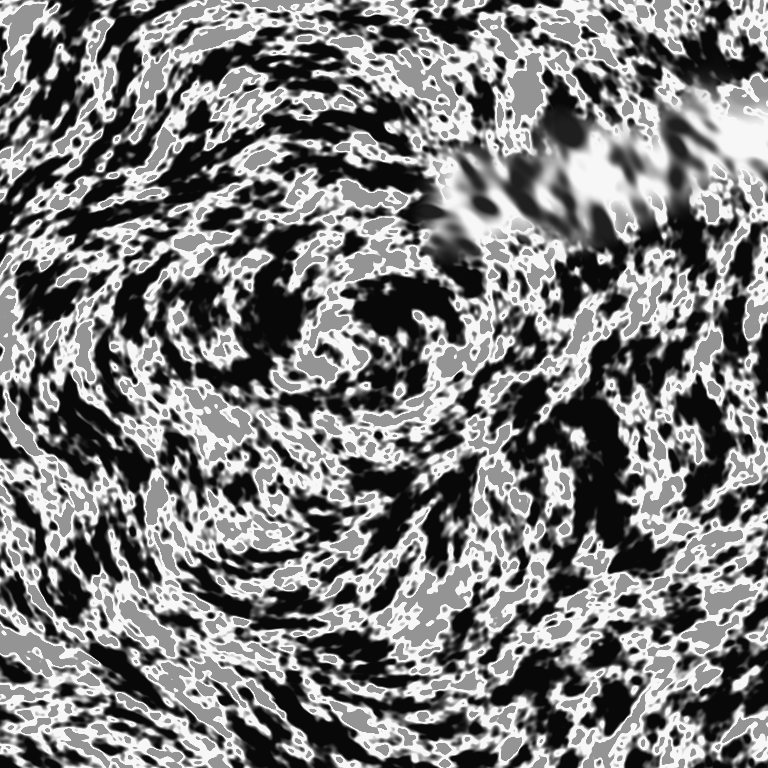
This texture is drawn by a three.js fragment shader. Its source:

```glsl
varying vec2 vUv;

const float BLACK = 0.03;
const float PLATEAU = 0.58;
const float WHITE = 0.97;
const float PI = 3.14159;

vec3 hash3(vec2 p) {
  vec3 q = fract(vec3(p.xyx) * vec3(0.1031, 0.1030, 0.0973));
  q += dot(q, q.yxz + 33.33);
  return fract((q.xxy + q.yzz) * q.zyx);
}

// Cellular noise of stretched soft spots, scaled to unit variance
float spotNoise(vec2 uv, float cells, vec2 along, float width, float seed) {
  vec2 p = uv * cells;
  vec2 base = floor(p);
  float sum = 0.0;
  for (int j = -2; j <= 2; j++) {
    for (int i = -2; i <= 2; i++) {
      vec2 cell = base + vec2(float(i), float(j));
      vec3 rnd = hash3(cell + seed);
      vec2 d = cell + rnd.xy - p;
      vec2 local = vec2(dot(d, along), dot(d, vec2(-along.y, along.x)) / width);
      sum += (2.0 * rnd.z - 1.0) * exp(-dot(local, local));
    }
  }
  return sum / sqrt(PI * width / 6.0);
}

// Wavering swirl around a centre
vec2 flowDirection(vec2 uv, vec2 centre) {
  vec2 d = uv - centre;
  float angle = atan(d.y, d.x + 0.0001) + 0.5 * PI;
  angle += 0.4 * sin(9.0 * uv.x + 3.0 * sin(7.0 * uv.y));
  angle += 0.3 * sin(17.0 * uv.y - 6.0 * uv.x);
  return vec2(cos(angle), sin(angle));
}

float segmentDistance(vec2 p, vec2 a, vec2 b) {
  vec2 ab = b - a;
  return length(p - a - ab * clamp(dot(p - a, ab) / dot(ab, ab), 0.0, 1.0));
}

// Black rises to white, then the highest level drops to flat grey
float solarise(float level) {
  float rise = pow(clamp((level + 0.93) / 1.27, 0.0, 1.0), 1.45);
  float top = smoothstep(0.97, 1.17, level);
  return mix(mix(BLACK, WHITE, rise), PLATEAU, top);
}

// Soft bright fibres without grain
float fibreTone(float level) {
  return mix(0.12, WHITE, smoothstep(-1.6, 0.5, level));
}

void main() {
  vec2 uv = vUv;
  vec2 centre = vec2(0.42, 0.55);
  vec2 along = flowDirection(uv, centre);

  // Streaks are strong on the left and weak near the centre and right
  float order = smoothstep(0.05, 0.3, length(uv - centre));
  order *= 1.0 - 0.65 * smoothstep(0.4, 0.7, uv.x);
  float width = mix(0.65, 0.33, order);

  // Broad blotches and streaks
  float coarse = spotNoise(uv, 36.0, along, width, 11.0);
  float middle = spotNoise(uv, 70.0, along, width, 57.0);
  float broad = 0.68 * coarse + 0.5 * middle;

  // Fine grain, calmer inside the dark blotches
  float grain = 0.43 * spotNoise(uv, 120.0, along, mix(0.75, 0.5, order), 113.0);
  grain += 0.34 * spotNoise(uv, 215.0, along, 0.75, 211.0);
  float level = broad + grain * mix(0.55, 1.2, smoothstep(-1.1, 0.3, broad));

  // Smooth bright band with a ragged border
  float band = segmentDistance(uv, vec2(0.62, 0.73), vec2(1.02, 0.83));
  band += 0.015 * broad + 0.015 * sin(31.0 * uv.x + 2.0 * sin(23.0 * uv.y));
  float smoothArea = 1.0 - smoothstep(0.03, 0.085, band);

  float tone = mix(solarise(level), fibreTone(broad), smoothArea);
  gl_FragColor = vec4(vec3(tone), 1.0);
}
```
